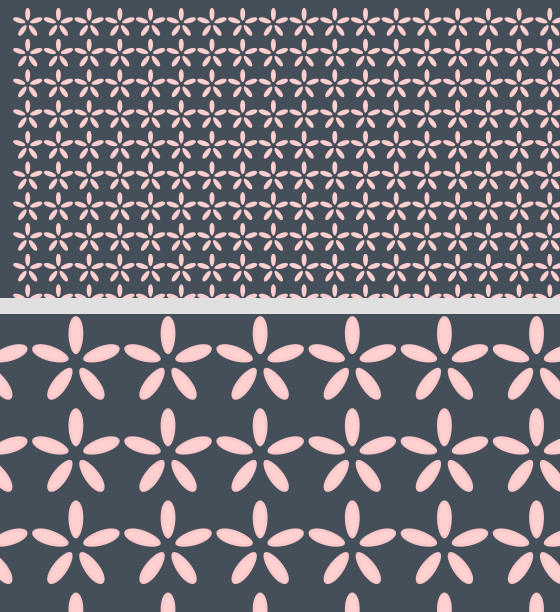
Top: the whole. Bottom: its middle third, enlarged.
This pattern is drawn by a Shadertoy shader. Its source:

```glsl
// Square grid of five-petalled pink flowers on slate, with a bare margin at the left and top.

const float TAU = 6.2831853;
const float PETALS = 5.0;
const float PITCH = 0.05484;                    // grid step, in canvas widths
const vec2 FIRST_CENTRE = vec2(0.902, 0.755);   // from the top left, in grid steps
const vec2 PETAL_RADII = vec2(0.080, 0.206);    // in grid steps
const float PETAL_OFFSET = 0.291;
const float PETAL_TAPER = 0.10;

const vec3 SLATE = vec3(0.265, 0.310, 0.350);
const vec3 PINK_RIM = vec3(0.975, 0.775, 0.785);
const vec3 PINK_CORE = vec3(1.0, 0.82, 0.82);

// Approximate signed distance to an ellipse
float ellipseDistance(vec2 p, vec2 radii) {
    p += 1e-5; // avoids the singular centre
    float k0 = length(p / radii);
    float k1 = length(p / (radii * radii));
    return k0 * (k0 - 1.0) / k1;
}

// Folds the plane so that every petal lies on the +y axis
vec2 foldSectors(vec2 p, float count) {
    float sector = TAU / count;
    float angle = atan(p.x, p.y);
    angle -= sector * round(angle / sector);
    return length(p) * vec2(sin(angle), cos(angle));
}

// Ring of petals, slightly broader towards their tips
float flowerDistance(vec2 p, float count, float offset, vec2 radii, float taper) {
    vec2 q = foldSectors(p, count) - vec2(0.0, offset);
    float along = clamp(q.y / radii.y, -1.0, 1.0);
    return ellipseDistance(q, radii * vec2(1.0 + taper * along, 1.0));
}

void mainImage(out vec4 fragColor, in vec2 fragCoord) {
    float stepPixels = PITCH * iResolution.x;
    vec2 fromTopLeft = vec2(fragCoord.x, iResolution.y - fragCoord.y);

    // Nearest flower; the grid starts at the first row and column
    vec2 grid = fromTopLeft / stepPixels - FIRST_CENTRE;
    vec2 local = grid - max(round(grid), 0.0);
    local.y = -local.y;

    float d = flowerDistance(local, PETALS, PETAL_OFFSET, PETAL_RADII, PETAL_TAPER);

    // Petal shading and antialiased edge
    vec3 pink = mix(PINK_RIM, PINK_CORE, smoothstep(0.0, 0.05, -d));
    float coverage = clamp(0.5 - d * stepPixels, 0.0, 1.0);
    fragColor = vec4(mix(SLATE, pink, coverage), 1.0);
}
```
